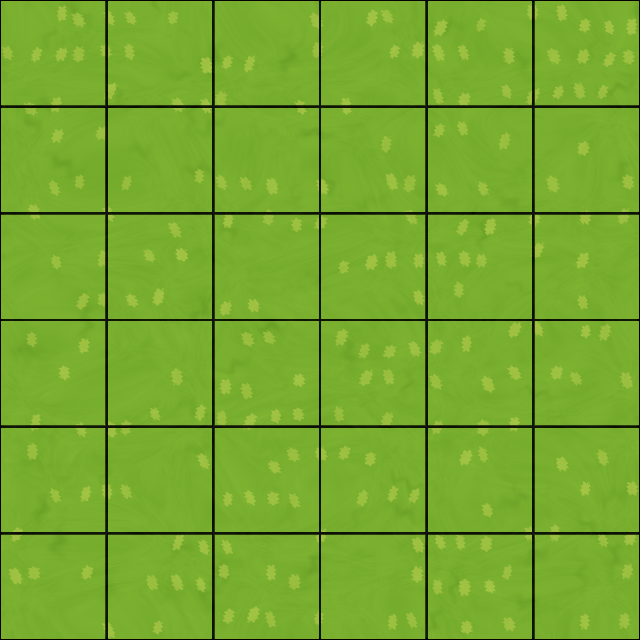
Give the GLSL for this texture, as a Shadertoy shader.

```glsl
// A grassy board of six by six tiles ruled by thin dark lines.
// Layered sines mottle the turf, faint stretched cells add smudges, and
// ragged pale tufts sit in loose rows on a jittered cell grid.

vec2 hash2(vec2 p) {
    vec3 q = fract(p.xyx * vec3(0.1031, 0.1030, 0.0973));
    q += dot(q, q.yzx + 33.33);
    return fract((q.xx + q.yz) * q.zy);
}

mat2 rotation(float a) {
    return mat2(cos(a), sin(a), -sin(a), cos(a));
}

// Warped sines, each octave turned and finer, about -1 to 1
float turfGrain(vec2 p) {
    float sum = 0.0, weight = 0.3;
    p *= vec2(24.0, 32.0);
    for (int i = 0; i < 7; i++) {
        p = rotation(1.1) * p * 1.55 + 1.3 * sin(p.yx * 0.8 + float(i));
        sum += weight * sin(p.x) * sin(p.y + 1.7);
        weight *= 0.93;
    }
    return sum;
}

// Faint elongated strokes with a random direction in each cell
float smudges(vec2 uv) {
    vec2 p = uv * 13.0, cell = floor(p);
    float shade = 0.0;
    for (int y = -1; y <= 1; y++)
    for (int x = -1; x <= 1; x++) {
        vec2 id = cell + vec2(x, y);
        vec2 h = hash2(id + 71.0), k = hash2(id + 137.0);
        vec2 d = rotation(k.x * 6.28) * (p - id - h);
        d += 0.06 * sin(d.yx * 17.0 + h * 6.0);
        d /= vec2(0.42, 0.08 + 0.12 * h.y);
        shade += k.y * k.y * exp(-2.0 * dot(d, d));
    }
    return shade;
}

// Coverage of the pale tufts; neighbours in a row share their height
float tufts(vec2 uv) {
    vec2 grid = vec2(27.0, 16.0), cell = floor(uv * grid);
    float cover = 0.0;
    for (int y = -1; y <= 1; y++)
    for (int x = -1; x <= 1; x++) {
        vec2 id = cell + vec2(x, y);
        vec2 h = hash2(id + 11.0), k = hash2(id + 53.0);
        float rowShift = hash2(vec2(floor(id.x / 3.0), id.y) + 29.0).x - 0.5;
        vec2 center = id + 0.5 + vec2(0.44 * (h.x - 0.5), 0.5 * rowShift + 0.14 * (h.y - 0.5));
        vec2 d = uv - center / grid;
        d.x += d.y * 0.7 * (k.x - 0.5);

        // Ragged outline
        float phase = h.y * 40.0;
        d += 0.0013 * sin(d.yx * vec2(950.0, 760.0) + d * 210.0 + phase);
        d += 0.0007 * sin(d.yx * 1900.0 - d * 330.0 + phase * 1.7);

        vec2 size = vec2(0.0074, 0.0108) * (0.85 + 0.3 * hash2(id + 97.0));
        vec2 e = abs(d) / size;
        float outline = pow(e.x * e.x * e.x + e.y * e.y * e.y, 1.0 / 3.0);
        float mask = 1.0 - smoothstep(0.84, 1.14, outline);
        cover = max(cover, mask * step(k.y, 0.47) * (0.82 + 0.18 * h.x));
    }
    return cover;
}

void mainImage(out vec4 fragColor, in vec2 fragCoord) {
    vec2 uv = fragCoord / iResolution.xy;

    // Turf
    float grain = turfGrain(uv);
    vec3 color = vec3(0.475, 0.685, 0.182) + grain * vec3(0.022, 0.018, 0.014);
    color -= smudges(uv) * vec3(0.055, 0.048, 0.03);

    // Tufts
    vec3 tuftColor = vec3(0.625, 0.76, 0.26) + 0.015 * grain;
    color = mix(color, tuftColor, tufts(uv));

    // Tile lines, black at the outer border
    vec2 toLine = abs(fract(uv * 6.0 + 0.5) - 0.5) / 6.0;
    vec2 toBorder = min(uv, 1.0 - uv);
    float soft = 0.25 / iResolution.y;
    float line = 1.0 - smoothstep(0.00195 - soft, 0.00195 + soft, min(toLine.x, toLine.y));
    float border = 1.0 - smoothstep(0.002, 0.004, min(toBorder.x, toBorder.y));
    vec3 lineColor = vec3(0.055, 0.075, 0.025) * (1.0 + 0.5 * grain) * (1.0 - border);
    color = mix(color, lineColor, line);

    fragColor = vec4(color, 1.0);
}
```
